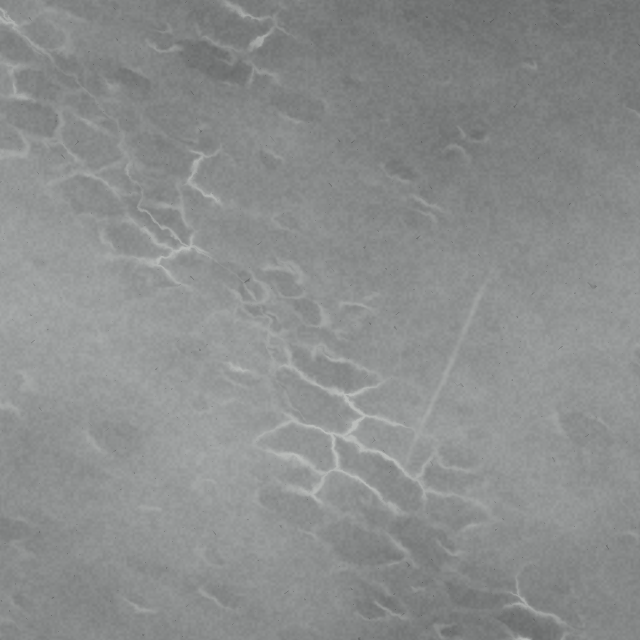
Give the GLSL for this texture, as a Shadertoy shader.

```glsl
// Grey marble: cloudy stone crossed by a diagonal band of pale ragged veins.
// Veins follow stretched, warped cell borders; loose lens-shaped pebbles with
// half-lit rims, a wandering crack and one thin straight streak complete it.
#define GRAIN_ANGLE -0.42
#define CELL_SCALE vec2(8.5, 18.0)
#define VEIN_WIDTH 0.0040
#define VEIN_STRENGTH 0.72
#define WARP 0.042
#define JAG 0.017
#define CLOUD_DEPTH 0.095
#define MOTTLE_DEPTH 0.055
#define GRIT_DEPTH 0.042
#define STONE_TINT vec3(0.988, 1.004, 1.002)
#define VEIN_COLOR vec3(0.75, 0.76, 0.75)

float hash(vec2 p) {
    vec3 a = fract(vec3(p.xyx) * 0.1031);
    a += dot(a, a.yzx + 33.33);
    return fract((a.x + a.y) * a.z);
}
vec2 hash2(vec2 p) { return vec2(hash(p), hash(p + 71.7)); }
mat2 turn(float a) { return mat2(cos(a), sin(a), -sin(a), cos(a)); }

float noise(vec2 p) {
    vec2 i = floor(p), f = fract(p);
    f = f * f * (3.0 - 2.0 * f);
    return mix(mix(hash(i), hash(i + vec2(1, 0)), f.x),
               mix(hash(i + vec2(0, 1)), hash(i + vec2(1, 1)), f.x), f.y);
}
// Layered noise, roughly -0.5 to 0.5
float layers(vec2 p) {
    float sum = 0.0, amp = 0.5;
    for (int i = 0; i < 5; i++) {
        sum += amp * (noise(p) - 0.5);
        p = turn(0.7) * p * 2.03 + 17.0;
        amp *= 0.52;
    }
    return sum;
}
// Soft line profile: 1 on the line, fading over its width
float line(float d, float width) { return exp(-d * d / (width * width)); }

// Cell borders: x = distance in canvas units, y = random value of the cell
vec2 cellBorder(vec2 p, vec2 scale) {
    vec2 q = p * scale, base = floor(q), nearest = vec2(0), id = base;
    float best = 9.0, border = 9.0;
    for (int k = 0; k < 9; k++) {
        vec2 c = base + vec2(k % 3 - 1, k / 3 - 1), r = c + 0.1 + 0.8 * hash2(c) - q;
        if (dot(r, r) < best) { best = dot(r, r); nearest = r; id = c; }
    }
    for (int k = 0; k < 25; k++) {
        vec2 c = id + vec2(k % 5 - 2, k / 5 - 2), r = c + 0.1 + 0.8 * hash2(c) - q;
        vec2 gap = r - nearest;
        if (dot(gap, gap) > 0.0001) {
            vec2 n = normalize(gap);
            border = min(border, dot(0.5 * (r + nearest), n) / length(n * scale));
        }
    }
    return vec2(border, hash(id + 5.3));
}
// Scattered lenses: x = pale rim on one side, y = dark filling
vec2 pebbles(vec2 p, vec2 scale, float share) {
    vec2 q = p * scale, base = floor(q), result = vec2(0);
    for (int k = 0; k < 9; k++) {
        vec2 c = base + vec2(k % 3 - 1, k / 3 - 1), r = q - c - 0.2 - 0.6 * hash2(c + 9.0);
        float present = smoothstep(0.0, 0.08, share - hash(c + 41.0));
        float d = (length(r) - mix(0.16, 0.46, hash(c + 3.1))) / scale.y;
        float facing = dot(normalize(r + 0.0001), turn(6.28 * hash(c + 23.0)) * vec2(1, 0));
        float rim = line(d, 0.0036) * smoothstep(-0.4, 0.8, facing);
        float fill = 1.0 - smoothstep(-0.006, 0.001, d);
        result = max(result, present * vec2(rim, fill * (0.4 + 0.6 * hash(c + 8.0))));
    }
    return result;
}

void mainImage(out vec4 fragColor, in vec2 fragCoord) {
    vec2 uv = fragCoord / iResolution.xy;
    // Wobble at two sizes gives rounded cells with ragged edges
    vec2 wobble = vec2(layers(uv * 9.0), layers(uv * 9.0 + 40.0));
    vec2 jag = vec2(layers(uv * 52.0), layers(uv * 52.0 + 30.0));
    vec2 p = uv + WARP * wobble + JAG * jag;
    vec2 grain = turn(-GRAIN_ANGLE) * p;
    // Diagonal vein zone plus a smaller patch near the top
    float across = dot(p - vec2(0.30, 0.62), vec2(0.80, 0.60));
    float patchTop = line(length((uv - vec2(0.33, 0.92)) / vec2(1.5, 1.0)), 0.10);
    float zone = max(line(across + 0.01, 0.15), patchTop);

    // Broad light and shade, clouds, mottling, grit and rare dark specks
    float light = line(uv.y - 0.42 - 0.09 * sin(uv.x * 5.0 + 2.0), 0.27);
    float tone = 0.550 + 0.064 * light - 0.022 * zone;
    tone -= 0.075 * smoothstep(0.9, 1.8, uv.x + uv.y) * (1.0 - 0.6 * light);
    tone -= 0.030 * smoothstep(0.25, 0.0, uv.y);
    tone += CLOUD_DEPTH * layers(uv * vec2(3.0, 4.0) + 4.0);
    tone += MOTTLE_DEPTH * layers(grain * vec2(12.0, 26.0));
    tone += GRIT_DEPTH * (noise(uv * 240.0) - 0.5);
    tone += 0.6 * GRIT_DEPTH * (noise(turn(0.5) * uv * 115.0) - 0.5);
    tone -= 0.10 * smoothstep(0.95, 1.0, noise(turn(0.9) * uv * 150.0 + 9.0));

    // Veins on cell borders, broken up by slow noise
    vec2 cell = cellBorder(grain, CELL_SCALE);
    float broken = smoothstep(-0.12, 0.14, layers(uv * 8.0 + 60.0));
    float ragged = 0.5 + 0.8 * noise(uv * 70.0 + 12.0);
    float reach = smoothstep(0.30, 0.85, zone);
    float vein = line(cell.x, VEIN_WIDTH * ragged) + 0.2 * line(cell.x, VEIN_WIDTH * 2.6);
    vein *= broken * reach * (0.6 + 0.7 * noise(uv * 45.0 + 3.0));
    tone -= 0.050 * reach * cell.y * smoothstep(0.003, 0.010, cell.x);

    // Loose pebbles, large and small
    vec2 lens = pebbles(grain + 0.37, vec2(8.0, 17.0), 0.18 + 0.25 * zone);
    vec2 small = pebbles(grain + 1.9, vec2(16.0, 31.0), 0.17 + 0.18 * zone);
    float patchy = smoothstep(-0.14, 0.14, layers(uv * 13.0 + 5.0));
    vein = max(vein, 0.55 * patchy * max(lens.x, 0.7 * small.x));
    tone -= 0.030 * max(lens.y, small.y);

    // Wandering crack down the band, and a thin straight streak
    float crack = across + 0.022 * sin(uv.y * 21.0) + 0.6 * JAG * jag.y;
    float crackFade = smoothstep(0.30, 0.42, uv.y) * (0.3 + 0.7 * broken);
    vein = max(vein, 0.85 * line(crack, VEIN_WIDTH * ragged) * crackFade);
    vec2 offset = uv - vec2(0.61, 0.22) + 0.012 * wobble, run = vec2(0.175, 0.40);
    float along = dot(offset, run) / dot(run, run);
    float fade = smoothstep(0.0, 0.2, along) * smoothstep(1.0, 0.7, along);
    fade *= 0.35 + 0.5 * noise(uv * 28.0);
    vein = max(vein, 0.75 * fade * line(length(offset - run * along), 0.0045));

    vec3 color = mix(tone * STONE_TINT, VEIN_COLOR, VEIN_STRENGTH * clamp(vein, 0.0, 1.2));
    fragColor = vec4(color, 1.0);
}
```
